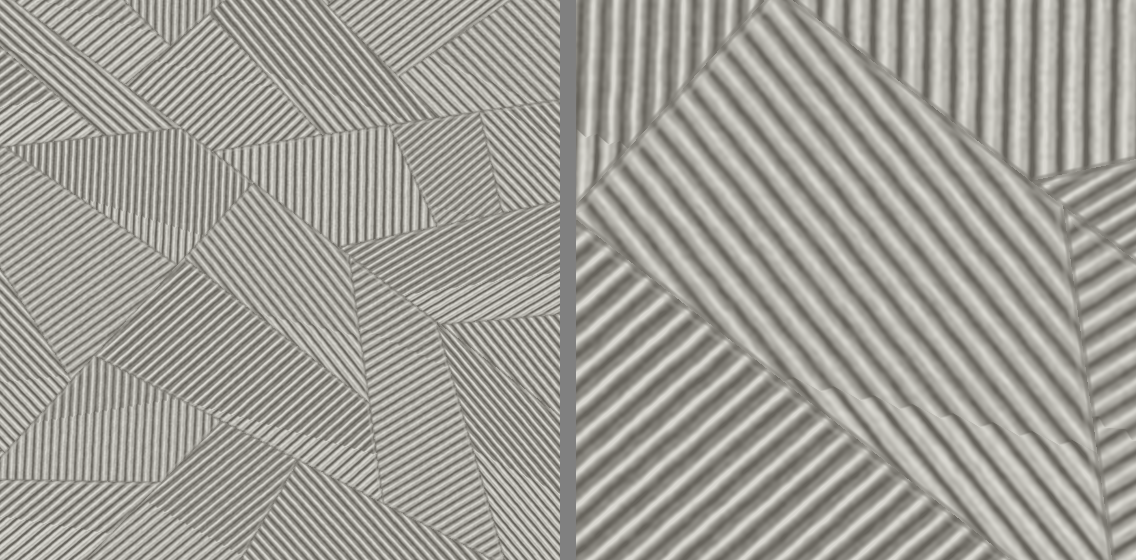
Left, the full canvas; right, a detail of the centre.
Write a WebGL 1 fragment shader that draws this pattern.

```glsl
precision highp float;
uniform vec2 u_resolution;

const vec3 GROOVE_COLOR = vec3(0.400, 0.388, 0.360);
const vec3 RIDGE_COLOR = vec3(0.850, 0.845, 0.818);
const int CUT_COUNT = 5;            // facets = 2 ^ CUT_COUNT
const float CUT_SKEW = 0.54;        // how unevenly facets are divided
const float SPACING_MIN = 0.0126;   // ridge spacing, canvas units
const float SPACING_MAX = 0.0160;
const float FALLING_ANGLE = -0.86;
const float RISING_ANGLE = 0.64;
const float UPRIGHT_ANGLE = 1.54;
const float UPRIGHT_EVERY = 3.0;    // one in so many falling facets stands upright
const float ANGLE_JITTER = 0.26;
const float RELIEF = 0.41;
const float CREASE_SPREAD = 0.24;   // how far creases stray from the facet centre
const float SEAM_WIDTH = 0.0020;
const float WOBBLE = 0.0007;
const float GRAIN = 0.11;
const float TAU = 6.2831853;

float hash(vec2 p) {
  return fract(sin(dot(p, vec2(127.1, 311.7))) * 43758.5453);
}

float noise(vec2 p) {
  vec2 i = floor(p);
  vec2 f = fract(p);
  f = f * f * (3.0 - 2.0 * f);
  return mix(mix(hash(i), hash(i + vec2(1.0, 0.0)), f.x),
             mix(hash(i + vec2(0.0, 1.0)), hash(i + vec2(1.0, 1.0)), f.x), f.y);
}

vec2 direction(float angle) {
  return vec2(cos(angle), sin(angle));
}

// Cuts a diamond repeatedly; gives the facet's id, centre and signed seam distance.
void findFacet(vec2 p, out float id, out vec2 centre, out float seam) {
  vec2 a = vec2(0.5, -0.55);
  vec2 b = vec2(1.55, 0.5);
  vec2 c = vec2(0.5, 1.55);
  vec2 d = vec2(-0.55, 0.5);
  id = 1.0;
  seam = 1.0;
  for (int i = 0; i < CUT_COUNT; i++) {
    // Turn the quad so that its longer pair of sides is cut.
    if (distance(a, b) + distance(c, d) < distance(b, c) + distance(d, a)) {
      vec2 first = a;
      a = b; b = c; c = d; d = first;
    }
    vec2 m = mix(a, b, 0.5 + CUT_SKEW * (hash(vec2(id, 3.0)) - 0.5));
    vec2 n = mix(d, c, 0.5 + CUT_SKEW * (hash(vec2(id, 8.0)) - 0.5));
    vec2 along = normalize(n - m);
    float side = along.x * (p.y - m.y) - along.y * (p.x - m.x);
    if (abs(side) < abs(seam)) seam = side;
    if (side > 0.0) {
      b = m; c = n;
      id = id * 2.0;
    } else {
      a = m; d = n;
      id = id * 2.0 + 1.0;
    }
  }
  centre = 0.25 * (a + b + c + d);
}

// Sibling facets lean opposite ways; some stand upright.
float ridgeAngle(float id) {
  float jitter = ANGLE_JITTER * (hash(vec2(id, 14.0)) - 0.5);
  if (mod(id, 2.0) < 0.5) return RISING_ANGLE + jitter;
  if (mod(floor(id * 0.5), UPRIGHT_EVERY) < 0.5) return UPRIGHT_ANGLE + 0.2 * jitter;
  return FALLING_ANGLE + jitter;
}

void main() {
  float scale = min(u_resolution.x, u_resolution.y);
  vec2 p = gl_FragCoord.xy / scale;
  float pixel = 1.0 / scale;

  float id, seam;
  vec2 centre;
  findFacet(p, id, centre, seam);

  // Parallel ridges in the facet's own frame
  vec2 along = direction(ridgeAngle(id));
  vec2 across = vec2(-along.y, along.x);
  vec2 local = vec2(dot(p - centre, along), dot(p - centre, across));
  float spacing = mix(SPACING_MIN, SPACING_MAX, hash(vec2(id, 31.0)));
  float wobble = WOBBLE * (noise(p * 70.0) - 0.5);
  float ridge = (local.y + wobble) / spacing;

  // A notched crease divides many facets into a lit and a shaded part.
  vec2 creaseNormal = direction(1.4 + 0.7 * (hash(vec2(id, 37.0)) - 0.5));
  float notch = 0.6 * (abs(fract(ridge) - 0.5) - 0.25) * spacing;
  float shift = CREASE_SPREAD * (hash(vec2(id, 41.0)) - 0.5);
  float crease = dot(p - centre, creaseNormal) + notch + shift;
  float shaded = smoothstep(-pixel, pixel, crease);
  float light = mix(0.50 + 0.50 * hash(vec2(id, 43.0)),
                    0.55 * hash(vec2(id, 47.0)), shaded);

  // Lit parts have narrow grooves and double crests, shaded parts narrow highlights.
  float phase = TAU * ridge + 0.7 * shaded;
  float profile = cos(phase) - mix(-0.32, 0.52, light) * cos(2.0 * phase + 0.6);
  profile += 0.14 * cos(3.0 * phase - 0.5);
  float contrast = RELIEF * mix(0.86, 1.12, hash(vec2(id, 53.0)));
  float value = mix(0.44, 0.60, light) + contrast * profile;

  // Thin pressed seam with a faint pale lip on one side
  float seamAA = max(SEAM_WIDTH * 0.5, pixel);
  float line = 1.0 - smoothstep(SEAM_WIDTH - seamAA, SEAM_WIDTH + seamAA, abs(seam));
  float lip = 1.0 - smoothstep(0.0, SEAM_WIDTH + seamAA, abs(seam - 2.0 * SEAM_WIDTH));
  value = mix(value, 0.70, 0.40 * lip);
  value = mix(value, 0.24, 0.60 * line);

  // Fine grain, drawn out along the ridges
  float streak = noise(vec2(local.x * 130.0, local.y * 420.0) + id);
  value += GRAIN * (streak + noise(p * 300.0) - 1.0);

  gl_FragColor = vec4(mix(GROOVE_COLOR, RIDGE_COLOR, clamp(value, 0.0, 1.0)), 1.0);
}
```
